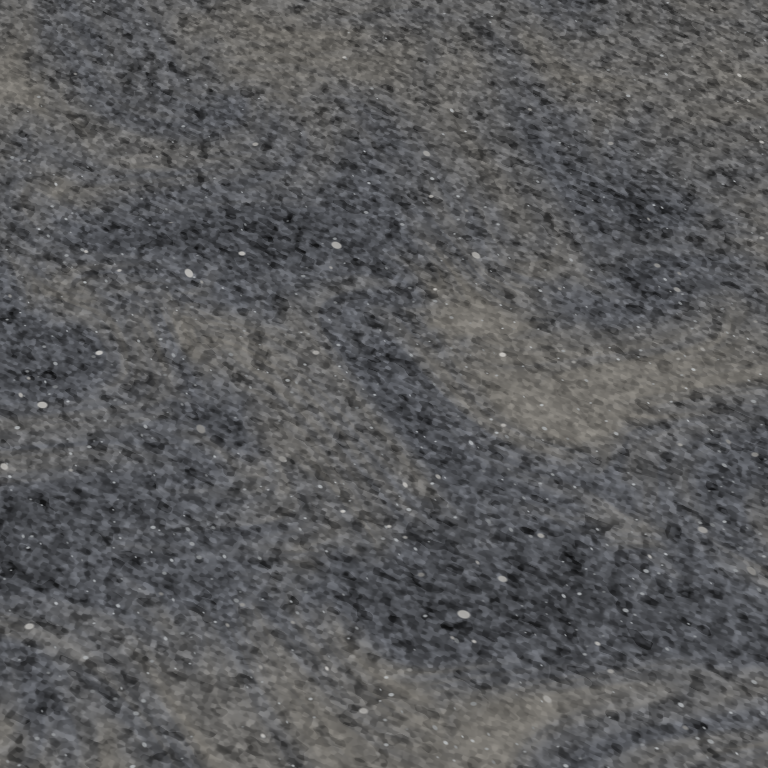
This texture is drawn by a WebGL 2 fragment shader. Its source:

```glsl
#version 300 es
precision highp float;

uniform vec2 u_resolution;
out vec4 fragColor;

vec3 hash3(vec2 cell) {
    vec3 h = fract(cell.xyx * vec3(0.1031, 0.1030, 0.0973));
    h += dot(h, h.yxz + 33.33);
    return fract((h.xxy + h.yzz) * h.zyx);
}

mat2 rotation(float angle) {
    float c = cos(angle), s = sin(angle);
    return mat2(c, s, -s, c);
}

// Soft cellular noise: each cell has its own shade, centred on zero
float grains(vec2 q) {
    vec2 cell = floor(q);
    float shade = 0.0, total = 0.0;
    for (int y = -1; y <= 1; y++) {
        for (int x = -1; x <= 1; x++) {
            vec2 neighbour = cell + vec2(x, y);
            vec3 h = hash3(neighbour + 200.0);
            vec2 d = neighbour + 0.15 + 0.7 * h.xy - q;
            float weight = exp(-7.0 * dot(d, d));
            shade += weight * h.z;
            total += weight;
        }
    }
    return shade / total - 0.5;
}

// Layered, warped sines for broad drifts of dust and damp ground
float drifts(vec2 q) {
    float sum = 0.0, amplitude = 0.5;
    for (int i = 0; i < 6; i++) {
        q += 0.7 * sin(q.yx * 1.3 + float(i) * 1.9);
        sum += amplitude * sin(q.x) * sin(q.y + 0.8);
        q = rotation(0.9) * q * 1.75 + 2.3;
        amplitude *= 0.62;
    }
    return sum;
}

// One pebble in some cells: x is coverage, y is brightness
vec2 pebbles(vec2 q, float density, float pixel) {
    vec2 cell = floor(q);
    vec3 place = hash3(cell + 71.0);
    vec3 look = hash3(cell + 313.0);
    vec2 d = rotation(look.x - 0.5) * (fract(q) - 0.3 - 0.4 * place.xy);
    float radius = mix(0.07, 0.2, look.y * look.y * look.y);
    float edge = max(1.2 * pixel, 0.05);
    float dist = length(d * vec2(0.8, 1.25)) - radius;
    float cover = 1.0 - smoothstep(-edge, edge, dist);
    return vec2(cover * step(place.z, density), mix(0.5, 0.82, look.z));
}

void main() {
    vec2 p = gl_FragCoord.xy / u_resolution.y;
    float pixel = 1.0 / u_resolution.y;

    // Ground recedes upwards, grains lean down to the right
    vec2 ground = vec2((p.x - 0.5) * (1.0 + 0.5 * p.y), p.y + 0.3 * p.y * p.y);
    vec2 slant = rotation(0.4) * ground;

    // Broad tone, calmer in the distance, with a damp hollow
    float calm = smoothstep(0.5, 1.0, p.y + 0.3 * (p.x - 0.4));
    float drift = drifts(slant * vec2(5.5, 9.5) + vec2(1.2, 0.4)) * mix(1.0, 0.45, calm);
    vec2 hollow = rotation(0.4) * (p - vec2(0.36, 0.42)) * vec2(3.2, 5.5);
    drift -= 0.3 * exp(-dot(hollow, hollow));
    float dust = smoothstep(0.05, 0.55, drift);

    // Coarse and fine grit, plus dark gaps between stones
    float coarse = grains(slant * vec2(62.0, 105.0));
    float fine = grains(slant * vec2(125.0, 195.0) + 37.0);
    float gaps = smoothstep(0.12, 0.38, grains(slant * vec2(50.0, 95.0) + 91.0));
    float grit = 0.13 * coarse + 0.17 * fine - 0.10 * gaps;
    float tone = 0.373 + 0.14 * drift + grit * mix(1.0, 0.65, dust);

    // Cool damp ground, warm dust
    vec3 tint = mix(vec3(0.97, 0.995, 1.05), vec3(1.025, 1.0, 0.955),
                    smoothstep(-0.35, 0.55, drift + 0.12 * calm));
    vec3 color = tone * tint;

    // Pale chips, small and large
    float near = 1.0 - smoothstep(0.45, 0.95, p.y);
    vec2 small = pebbles(slant * 58.0, mix(0.04, 0.17, near), 58.0 * pixel);
    color = mix(color, small.y * vec3(0.97, 0.99, 1.0), 0.75 * small.x);
    vec2 large = pebbles(slant * 27.0 + 13.0, mix(0.02, 0.09, near), 27.0 * pixel);
    color = mix(color, large.y * vec3(1.0, 0.99, 0.97), 0.85 * large.x);

    fragColor = vec4(clamp(color, 0.0, 1.0), 1.0);
}
```
